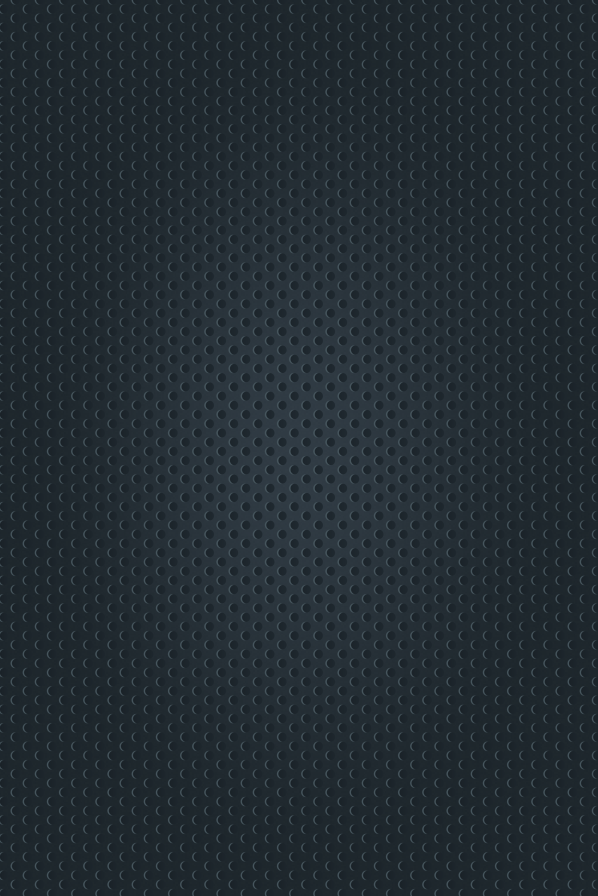
A Shadertoy shader for this pattern:

```glsl
// Dark perforated metal sheet: staggered round holes with lit left rims under a soft central glow.
#define CELL vec2(0.02703, 0.02057)
#define ANCHOR vec2(0.0078, 0.0065)
#define HOLE_RADIUS 0.0054
#define RIM_SHIFT 0.0013
#define GLOW_SIZE vec2(0.46, 0.48)
#define PLATE_EDGE vec3(0.118, 0.153, 0.175)
#define PLATE_CENTER vec3(0.190, 0.233, 0.268)
#define HOLE_COLOR vec3(0.098, 0.128, 0.150)
#define RIM_COLOR vec3(0.275, 0.335, 0.365)
#define GRAIN 0.006

float hash(vec2 p) {
    return fract(sin(dot(p, vec2(127.1, 311.7))) * 43758.5453);
}

// Offset from the nearest hole centre in two interleaved grids
vec2 staggeredCell(vec2 p) {
    vec2 a = (fract(p / CELL + 0.5) - 0.5) * CELL;
    vec2 b = (fract(p / CELL) - 0.5) * CELL;
    return dot(a, a) < dot(b, b) ? a : b;
}

float disc(vec2 p, float radius, float blur) {
    return 1.0 - smoothstep(-blur, blur, length(p) - radius);
}

void mainImage(out vec4 fragColor, in vec2 fragCoord) {
    vec2 p = (fragCoord - 0.5 * iResolution.xy) / iResolution.y;
    vec2 uv = fragCoord / iResolution.xy - 0.5;
    float blur = 0.7 / iResolution.y;

    // Plate lit by an elliptical glow
    float glow = 1.0 - smoothstep(0.0, 1.0, length(uv / GLOW_SIZE));
    vec3 color = mix(PLATE_EDGE, PLATE_CENTER, glow);
    color += GRAIN * (hash(floor(p * 512.0)) - 0.5);

    // Hole: a lit disc covered by a dark one shifted right, leaving a crescent
    vec2 q = staggeredCell(p - ANCHOR);
    float rim = disc(q, HOLE_RADIUS, blur);
    float inner = disc(q - vec2(RIM_SHIFT, 0.0), HOLE_RADIUS - 0.2 * RIM_SHIFT, blur);
    float crescent = rim * (1.0 - inner) * smoothstep(0.3, -0.5, q.x / HOLE_RADIUS);

    // The hole floor lightens slightly to the right and near the glow
    float depth = 0.5 + 0.5 * q.x / HOLE_RADIUS;
    vec3 holeColor = HOLE_COLOR * (1.0 + 0.16 * depth + 0.12 * glow);
    color = mix(color, holeColor, rim * inner);
    color = mix(color, RIM_COLOR, crescent);

    fragColor = vec4(color, 1.0);
}
```
